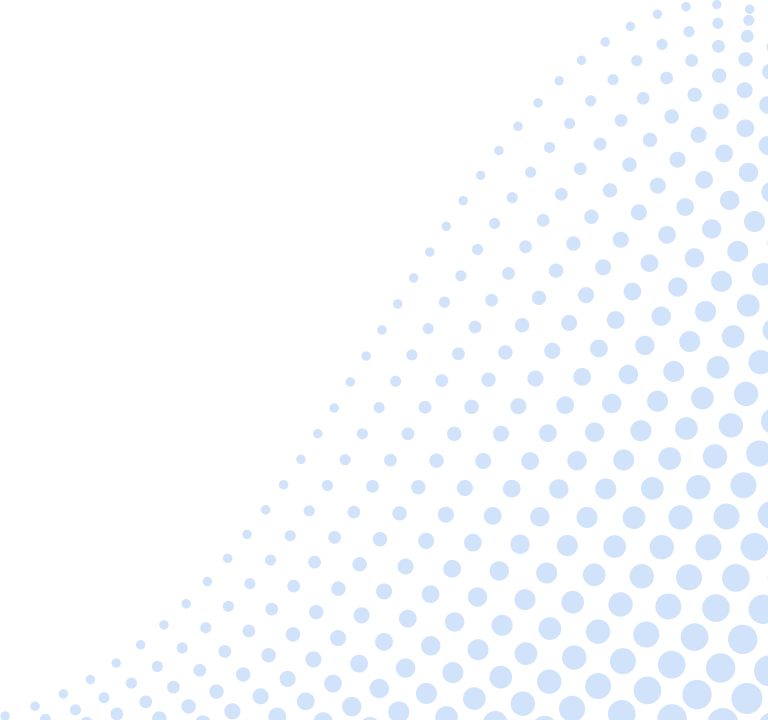
Write a Shadertoy shader that draws this background.

```glsl
const vec2 CANVAS = vec2(768.0, 720.0);   // design units, origin lower left
const int ROWS = 36;
const int DOTS_PER_ROW = 15;
const vec3 PAPER = vec3(1.0);
const vec3 DOT_BLUE = vec3(0.82, 0.89, 0.98);

// Outer S-shaped edge, u runs from -1 (bottom) to 1 (top)
vec2 edgeCurve(float u) {
    float u2 = u * u, u3 = u2 * u, u4 = u2 * u2;
    return vec2(382.0 + 283.8 * u + 106.0 * u3 + 13.0 * u4,
                390.0 + u * (468.5 - 29.3 * u2 - 92.2 * u4) - 39.0 * u3 * u3);
}

// Step from one dot to the next at the start of a row
vec2 rowStep(float u) {
    float u2 = u * u, u3 = u2 * u, u4 = u2 * u2;
    return vec2(45.7 + 9.0 * u + 6.2 * u2 + 6.2 * u3 + 3.0 * u4,
                1.5 + 6.6 * u - 8.2 * u3 - 21.0 * u4 - 14.8 * u4 * u);
}

// Growth of the step along a row
vec2 rowStretch(float u) {
    float u2 = u * u;
    return vec2(0.53 - 0.76 * u - 0.6 * u2 + 0.8 * u2 * u + 0.6 * u2 * u2,
                0.2 * u - 0.06);
}

// Bend at the far end of a row
vec2 rowBend(float u) {
    return vec2(-0.065 - 0.07 * u, 0.032 + 0.05 * u + 0.025 * u * u);
}

float dotRadius(float k) {
    return 4.7 + 0.83 * k;
}

// Antialiased disc coverage
float disc(vec2 p, vec2 center, float radius, float pixel) {
    return clamp((radius - length(p - center)) / pixel + 0.5, 0.0, 1.0);
}

// Warped lattice of dots, growing away from the edge curve
float halftone(vec2 p, float pixel) {
    float cover = 0.0;
    for (int i = 0; i < ROWS; i++) {
        float u = (float(i) - 18.0) / 18.0;
        vec2 start = edgeCurve(u);
        vec2 stride = rowStep(u);
        vec2 stretch = rowStretch(u);
        vec2 bend = rowBend(u);
        for (int j = 0; j < DOTS_PER_ROW; j++) {
            float k = float(j);
            vec2 center = start + k * (stride + k * (stretch + k * bend));
            cover = max(cover, disc(p, center, dotRadius(k), pixel));
        }
    }
    return cover;
}

void mainImage(out vec4 fragColor, in vec2 fragCoord) {
    vec2 p = fragCoord / iResolution.xy * CANVAS;
    float pixel = CANVAS.y / iResolution.y;
    fragColor = vec4(mix(PAPER, DOT_BLUE, halftone(p, pixel)), 1.0);
}
```
